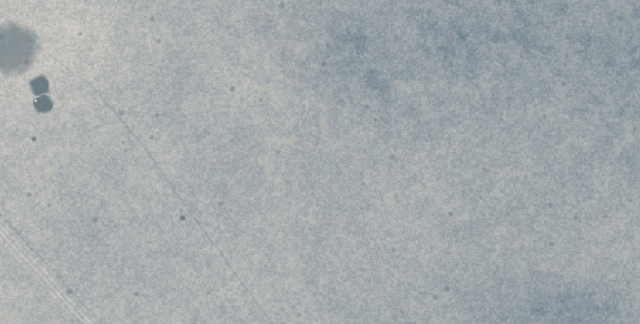
Give the GLSL for this texture, as a WebGL 1 fragment shader.

```glsl
precision highp float;
// Pale, dusty ground seen from above: a warm-to-blue tone field with fine grain,
// mottled dark growth on the right, light crusts, a thin footpath, wheel tracks
// and a few dark shrubs. Every layer shifts one tone that is mapped to colour.
uniform vec2 u_resolution;

const vec3 SHADE = vec3(0.53, 0.583, 0.615);
const vec3 LIGHT = vec3(0.78, 0.77, 0.75);
const vec3 SHRUB = vec3(0.39, 0.46, 0.49);
const vec3 CRUST = vec3(0.74, 0.75, 0.71);
const float TONE_LEFT = 0.60;
const float TONE_RIGHT = 0.40;
const float GRAIN_FINE = 0.40;
const float GRAIN_SOFT = 0.30;
const float FINE_SCALE = 210.0;
const float SOFT_SCALE = 95.0;
const float GROWTH_DEPTH = 0.30;
const float SPECK_DEPTH = 0.30;
const float PEBBLE_CELLS = 11.0;

float hash(vec2 p) {
  vec3 q = fract(vec3(p.xyx) * 0.1031);
  q += dot(q, q.yzx + 33.33);
  return fract((q.x + q.y) * q.z);
}

float noise(vec2 p) {
  vec2 i = floor(p), f = fract(p);
  f = f * f * (3.0 - 2.0 * f);
  return mix(mix(hash(i), hash(i + vec2(1.0, 0.0)), f.x),
             mix(hash(i + vec2(0.0, 1.0)), hash(i + 1.0), f.x), f.y);
}

float fbm(vec2 p) {
  float sum = 0.0, amp = 0.5;
  for (int i = 0; i < 4; i++) {
    sum += amp * noise(p);
    p = mat2(1.6, 1.2, -1.2, 1.6) * p + 17.3;
    amp *= 0.5;
  }
  return sum / 0.9375;
}

float glow(vec2 p, vec2 centre, vec2 radius) {
  vec2 d = (p - centre) / radius;
  return exp(-dot(d, d));
}

float disc(vec2 p, vec2 centre, float radius, float soft) {
  return 1.0 - smoothstep(radius - soft, radius + soft, length(p - centre));
}

float segment(vec2 p, vec2 a, vec2 b) {
  vec2 pa = p - a, ba = b - a;
  return length(pa - ba * clamp(dot(pa, ba) / dot(ba, ba), 0.0, 1.0));
}

// Sparse, soft dark pebbles, one candidate per cell
float pebbles(vec2 p) {
  vec2 cell = floor(p * PEBBLE_CELLS);
  float cover = 0.0;
  for (int j = -1; j <= 1; j++) {
    for (int i = -1; i <= 1; i++) {
      vec2 c = cell + vec2(float(i), float(j));
      vec2 centre = (c + vec2(hash(c + 3.1), hash(c + 8.7))) / PEBBLE_CELLS;
      float radius = mix(0.003, 0.009, hash(c + 21.4));
      float present = step(0.80, hash(c + 40.2));
      cover = max(cover, present * disc(p, centre, radius, 0.004));
    }
  }
  return cover;
}

// Thin path bending down from the upper left to the lower edge
float footpath(vec2 p) {
  float d = segment(p, vec2(-0.02, 0.97), vec2(0.115, 0.86));
  d = min(d, segment(p, vec2(0.115, 0.86), vec2(0.28, 0.737)));
  d = min(d, segment(p, vec2(0.28, 0.737), vec2(0.459, 0.528)));
  d = min(d, segment(p, vec2(0.459, 0.528), vec2(0.612, 0.311)));
  d = min(d, segment(p, vec2(0.612, 0.311), vec2(0.85, -0.01)));
  return 1.0 - smoothstep(0.001, 0.006, d);
}

// Parallel pale ruts with a dark outer edge in the lower left corner
float wheelTracks(vec2 p) {
  float across = (p.x * 1.08 + p.y - 0.29) * 0.68;
  float band = exp(-pow(across / 0.026, 2.0));
  float ruts = 0.5 + 0.5 * cos(across * 420.0 + 2.0 * noise(p * 6.0));
  float edge = exp(-pow((across - 0.033) / 0.006, 2.0));
  return band * (0.30 * ruts - 0.04) - 0.20 * edge;
}

void main() {
  vec2 p = gl_FragCoord.xy / u_resolution.y;
  vec2 warp = p + 0.10 * (vec2(fbm(p * 6.0), fbm(p * 6.0 + 31.0)) - 0.5);

  // Broad tone and grain
  float tone = mix(TONE_LEFT, TONE_RIGHT, smoothstep(0.0, 1.6, p.x));
  tone += 0.36 * glow(warp, vec2(0.14, 0.90), vec2(0.26, 0.30));
  tone += 0.35 * (fbm(p * 4.0 + 5.0) - 0.5) + 0.30 * (fbm(p * 22.0) - 0.5);
  tone += GRAIN_FINE * (noise(p * FINE_SCALE) - 0.5);
  tone += GRAIN_SOFT * (noise(p * SOFT_SCALE + 50.0) - 0.5);

  // Dark growth: soft stains broken into specks
  float growth = glow(warp, vec2(1.10, 0.80), vec2(0.17, 0.16));
  growth += glow(warp, vec2(1.47, 0.93), vec2(0.22, 0.16));
  growth += 0.7 * glow(warp, vec2(1.85, 0.80), vec2(0.24, 0.28));
  growth += 0.8 * glow(warp, vec2(1.77, 0.03), vec2(0.22, 0.10));
  growth += 0.4 * glow(warp, vec2(1.28, 0.63), vec2(0.12, 0.10));
  growth = min(growth, 1.0);
  float specks = smoothstep(0.54, 0.68, fbm(p * 26.0 + 9.0));
  tone -= growth * (GROWTH_DEPTH + SPECK_DEPTH * specks);

  // Linear marks
  tone += wheelTracks(p) - 0.20 * footpath(p + 0.004 * (noise(p * 14.0) - 0.5));
  vec3 colour = mix(SHADE, LIGHT, clamp(tone, -0.35, 1.15));

  // Pale crusts, pebbles and shrubs
  float crust = smoothstep(0.57, 0.70, fbm(p * 30.0 + 70.0));
  crust *= smoothstep(0.52, 0.68, fbm(p * 5.0 + 12.0)) * (1.0 - growth);
  colour = mix(colour, CRUST, 0.5 * crust);
  colour = mix(colour, SHRUB, 0.40 * pebbles(p));
  vec2 rough = p + 0.018 * (vec2(noise(p * 45.0), noise(p * 45.0 + 9.0)) - 0.5);
  float shrubs = 0.60 * disc(rough, vec2(0.04, 0.85), 0.075, 0.022);
  shrubs = max(shrubs, 0.9 * disc(rough, vec2(0.122, 0.737), 0.032, 0.007));
  shrubs = max(shrubs, 0.9 * disc(rough, vec2(0.135, 0.676), 0.029, 0.007));
  shrubs = max(shrubs, 0.8 * disc(p, vec2(0.564, 0.327), 0.008, 0.004));
  shrubs = max(shrubs, 0.8 * disc(p, vec2(0.105, 0.571), 0.007, 0.004));
  colour = mix(colour, SHRUB, shrubs);
  colour = mix(colour, vec3(0.9), 0.8 * disc(p, vec2(0.110, 0.689), 0.004, 0.003));

  gl_FragColor = vec4(colour, 1.0);
}
```
